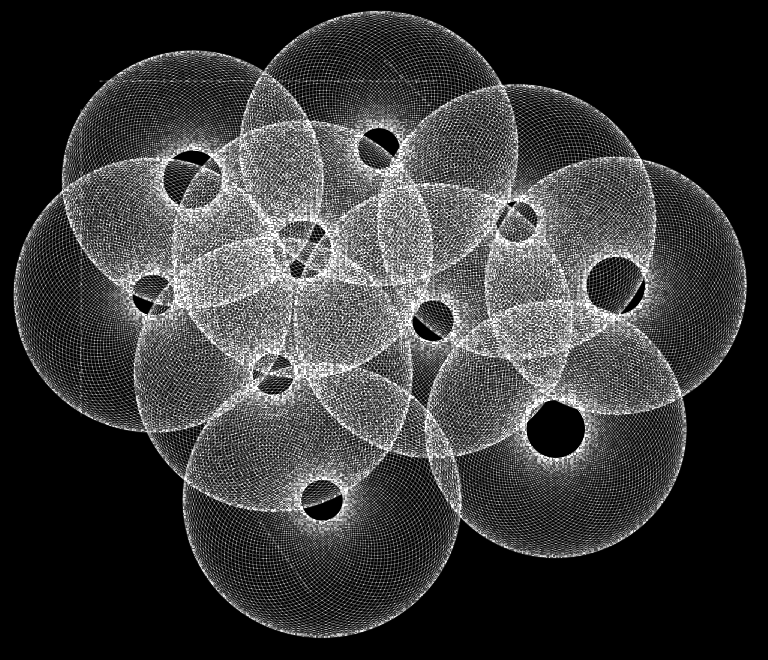
This background is drawn by a WebGL 2 fragment shader. Its source:

```glsl
#version 300 es
precision highp float;
// Ten overlapping string-art rings, each woven from rotated circles, on black.

uniform vec2 u_resolution;
out vec4 outColor;

const float TAU = 6.2831853;
const float LOOPS = 104.0;         // circles woven into each ring
const float LOOP_RADIUS = 0.1212;  // radius of every woven circle
const float LINE_WIDTH = 0.0015;
const float SQUASH = 1.014;        // rings are slightly wider than tall

// Ring centre (xy) and orbit radius of its woven circles (z), in canvas heights.
const float WIDE = 0.0893;
const float TIGHT = 0.0762;
const vec3 RINGS[10] = vec3[10](
    vec3(0.292, 0.728, TIGHT), vec3(0.574, 0.775, WIDE),
    vec3(0.783, 0.664, WIDE),  vec3(0.933, 0.567, TIGHT),
    vec3(0.458, 0.622, TIGHT), vec3(0.232, 0.553, WIDE),
    vec3(0.656, 0.514, WIDE),  vec3(0.414, 0.433, WIDE),
    vec3(0.842, 0.350, TIGHT), vec3(0.488, 0.242, WIDE));

float hash(vec2 p) {
    return fract(sin(dot(p, vec2(127.1, 311.7))) * 43758.5453);
}

float stroke(float dist, float width) {
    return 1.0 - smoothstep(0.0, width, abs(dist));
}

float screenBlend(float base, float light) {
    return base + (1.0 - base) * clamp(light, 0.0, 1.0);
}

// Distance to the woven circle whose centre lies nearest the given angle.
float loopDistance(vec2 p, float orbit, float angle) {
    float turn = TAU / LOOPS;
    float a = floor(angle / turn + 0.5) * turn;
    return length(p - orbit * vec2(cos(a), sin(a))) - LOOP_RADIUS;
}

// Two crossing families of circles pass through each point of a ring.
float ringMesh(vec2 p, float orbit, float width) {
    float rho = max(length(p), 0.0001);
    float theta = atan(p.y, p.x);
    float c = (rho * rho + orbit * orbit - LOOP_RADIUS * LOOP_RADIUS) / (2.0 * rho * orbit);
    float spread = acos(clamp(c, -1.0, 1.0));
    return stroke(loopDistance(p, orbit, theta + spread), width)
         + stroke(loopDistance(p, orbit, theta - spread), width);
}

// Lines crowd together along the outer rim and around the central hole.
float ringEdges(vec2 p, float orbit, float pixel) {
    float rho = length(p);
    float hole = rho - (LOOP_RADIUS - orbit);
    float rim = rho - (LOOP_RADIUS + orbit) + 0.001;
    float e = max(hole, 0.0);
    float glow = 0.68 * exp(-e / 0.0055) + 0.08 * exp(-e / 0.025);
    return smoothstep(-pixel, pixel, hole) * glow + 0.26 * stroke(rim, 0.0036);
}

// Faint dotted segment from a to b.
float dottedLine(vec2 p, vec2 a, vec2 b, float width) {
    vec2 ab = b - a;
    float t = clamp(dot(p - a, ab) / dot(ab, ab), 0.0, 1.0);
    float dots = 0.6 + 0.4 * cos(TAU * t * length(ab) / 0.012);
    return stroke(length(p - a - ab * t), width) * dots;
}

void main() {
    vec2 p = gl_FragCoord.xy / u_resolution.y;
    float pixel = 1.0 / u_resolution.y;
    float width = max(LINE_WIDTH, 0.66 * pixel);

    // Woven rings
    float light = 0.0;
    for (int i = 0; i < 10; i++) {
        vec3 ring = RINGS[i];
        vec2 q = (p - ring.xy) * vec2(1.0, SQUASH);
        light = screenBlend(light, 0.27 * ringMesh(q, ring.z, width));
        light = screenBlend(light, ringEdges(q, ring.z, pixel));
    }

    // Stray straight threads
    float thread = 0.0023;
    float threads = dottedLine(p, vec2(0.152, 0.877), vec2(0.660, 0.877), thread);
    threads += dottedLine(p, vec2(0.123, 0.833), vec2(0.123, 0.370), thread);
    threads += dottedLine(p, vec2(0.583, 0.909), vec2(0.652, 0.840), thread);
    threads += dottedLine(p, vec2(0.848, 0.742), vec2(0.909, 0.650), thread);
    threads += dottedLine(p, vec2(0.394, 0.210), vec2(0.470, 0.103), thread);
    light = screenBlend(light, 0.35 * threads);

    // Sparkle where many lines interfere
    float sparkle = hash(floor(p * 440.0)) - 0.5;
    light *= 1.0 + sparkle * min(1.1, 2.6 * light);

    outColor = vec4(vec3(light), 1.0);
}
```
